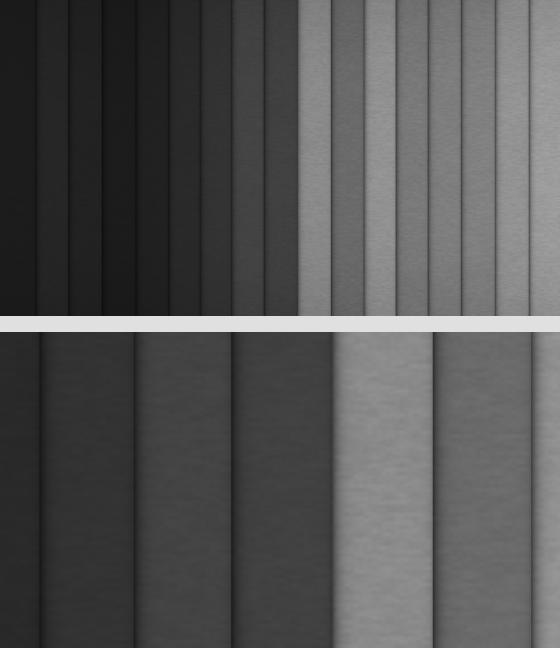
Top, the full canvas; bottom, a detail of the centre.
Reproduce this pattern procedurally as a WebGL 2 fragment shader.

```glsl
#version 300 es
precision highp float;
// Seventeen upright grey paper strips, overlapped from left to right.
// A loop lays each strip over the last, with a soft shadow at its left edge;
// layered value noise adds horizontal fibres and faint mottling.

#define STRIPS 17
#define PITCH 0.0585        // strip width, share of canvas width
#define FIRST_EDGE 0.095    // shift of the edges, in strip widths
#define SHADOW_DEPTH 0.60
#define SHADOW_WIDTH 0.065  // in strip widths
#define LIP_DEPTH 0.16      // darkening just left of an edge
#define LIP_WIDTH 0.035
#define FIBRE 0.050
#define MOTTLE 0.035
#define VIGNETTE 0.09

uniform vec2 u_resolution;
out vec4 fragColor;

// Paper tone of each strip, left to right
const float PAPER[STRIPS] = float[STRIPS](
    0.108, 0.145, 0.130, 0.106, 0.125, 0.160, 0.195, 0.260, 0.250,
    0.530, 0.410, 0.560, 0.465, 0.485, 0.495, 0.565, 0.595);

float hash(vec2 p) {
    vec3 q = fract(vec3(p.xyx) * 0.1031);
    q += dot(q, q.yzx + 33.33);
    return fract((q.x + q.y) * q.z);
}

float noise(vec2 p) {
    vec2 cell = floor(p), f = fract(p);
    f = f * f * (3.0 - 2.0 * f);
    return mix(mix(hash(cell), hash(cell + vec2(1, 0)), f.x),
               mix(hash(cell + vec2(0, 1)), hash(cell + vec2(1, 1)), f.x), f.y);
}

// Left edge of strip i in strip widths, slightly unevenly spaced
float stripEdge(float i) {
    return i + FIRST_EDGE + 0.022 * cos(0.419 * (i - 2.5))
                          + 0.033 * cos(1.065 * (i - 4.6));
}

// Relative brightness of the paper grain, centred on 1
float paperGrain(vec2 p) {
    float fibre = 0.6 * noise(p * vec2(70.0, 230.0))
                + 0.4 * noise(p * vec2(210.0, 280.0) + 41.0);
    float mottle = 0.6 * noise(p * vec2(9.0, 14.0) + 7.0)
                 + 0.4 * noise(p * vec2(24.0, 40.0) + 19.0);
    return 1.0 + FIBRE * (fibre - 0.5) * 2.0 + MOTTLE * (mottle - 0.5);
}

void main() {
    vec2 uv = gl_FragCoord.xy / u_resolution;
    vec2 p = gl_FragCoord.xy / u_resolution.y;
    float x = uv.x / PITCH;
    float pixel = 1.0 / (u_resolution.x * PITCH);

    // Lay the strips over one another
    float tone = PAPER[0];
    for (int i = 1; i < STRIPS; i++) {
        float d = x - stripEdge(float(i));
        float lip = 1.0 - LIP_DEPTH * exp(-max(-d, 0.0) / LIP_WIDTH);
        float shadow = 1.0 - SHADOW_DEPTH * exp(-max(d, 0.0) / SHADOW_WIDTH);
        float cover = smoothstep(-0.7 * pixel, 0.7 * pixel, d);
        tone = mix(tone * lip, PAPER[i] * shadow, cover);
    }

    // Grain differs from strip to strip
    float strip = floor(x - FIRST_EDGE);
    tone *= paperGrain(p + vec2(0.0, 3.7 * strip));

    // Darken gently toward top and bottom
    float fromMiddle = abs(uv.y * 2.0 - 1.0);
    tone *= 1.02 - VIGNETTE * fromMiddle * fromMiddle * fromMiddle;

    fragColor = vec4(vec3(tone), 1.0);
}
```
